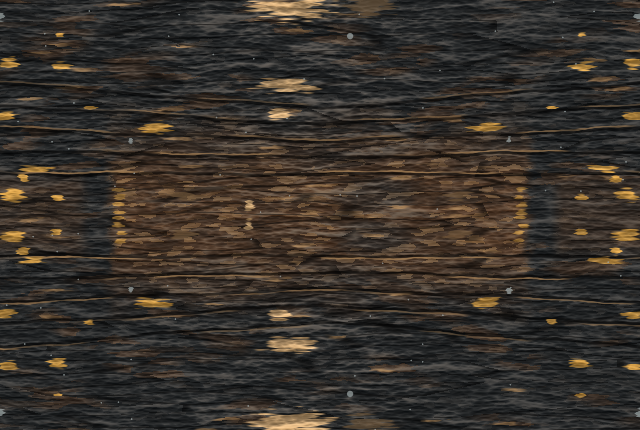
A Shadertoy shader for this texture:

```glsl
// Weathered charred plank with brown heartwood, split grain and pale torn chips.

const vec3 CHAR = vec3(0.148, 0.157, 0.162);
const vec3 ASH = vec3(0.40, 0.375, 0.35);
const vec3 HEARTWOOD = vec3(0.335, 0.235, 0.165);
const vec3 RAW_WOOD = vec3(0.80, 0.65, 0.46);
const vec3 AMBER = vec3(0.80, 0.60, 0.28);
const vec3 SPLINTER = vec3(0.62, 0.48, 0.32);
const vec3 PAINT_FLECK = vec3(0.62, 0.66, 0.66);

// Torn chips: centre xy, half size zw, in canvas heights.
const vec4 MIDDLE_CHIPS[4] = vec4[4](
    vec4(-0.068, 0.485, 0.095, 0.032), vec4(-0.070, 0.302, 0.078, 0.017),
    vec4(-0.095, 0.233, 0.034, 0.013), vec4(-0.165, 0.022, 0.012, 0.012));
const vec4 SIDE_CHIPS[10] = vec4[10](
    vec4(0.386, 0.204, 0.038, 0.012), vec4(0.735, 0.230, 0.028, 0.010),
    vec4(0.715, 0.047, 0.032, 0.014), vec4(0.660, 0.107, 0.036, 0.009),
    vec4(0.610, 0.040, 0.015, 0.009), vec4(0.610, 0.345, 0.026, 0.011),
    vec4(0.725, 0.352, 0.024, 0.013), vec4(0.537, 0.249, 0.014, 0.006),
    vec4(0.607, 0.418, 0.012, 0.005), vec4(0.690, 0.085, 0.014, 0.011));

vec2 hash2(vec2 p) {
    vec3 q = fract(p.xyx * vec3(0.1031, 0.1030, 0.0973));
    q += dot(q, q.yzx + 33.33);
    return fract((q.xx + q.yz) * q.zy);
}

// Cellular noise: nearest distance, gap to the second nearest, cell id.
vec3 cellular(vec2 p) {
    vec2 cell = floor(p), f = p - cell;
    float near = 8.0, next = 8.0, id = 0.0;
    for (int y = -1; y <= 1; y++)
    for (int x = -1; x <= 1; x++) {
        vec2 o = vec2(x, y), h = hash2(cell + o + 157.0);
        float d = length(o + h - f);
        if (d < near) { next = near; near = d; id = fract(h.x * 7.0 + h.y * 13.0); }
        else next = min(next, d);
    }
    return vec3(near, next - near, id);
}

// Fibres from stretched cells: long and coarse to short and fine.
float grain(vec2 p) {
    float sum = 0.0, amp = 0.36;
    vec2 freq = vec2(4.0, 42.0);
    for (int i = 0; i < 4; i++) {
        sum += amp * cellular(p * freq + 7.3 * float(i)).x;
        freq *= vec2(2.3, 1.55);
        amp *= 0.85;
    }
    return sum;
}

// Slow blotches from layered sines, about -1 to 1.
float blotch(vec2 p) {
    return (sin(p.x * 9.0 + 2.0 * sin(p.y * 17.0)) + sin(p.y * 31.0 + 3.0 * sin(p.x * 7.0 + 1.0))
        + sin(p.x * 21.0 - p.y * 43.0)) / 3.0;
}

float chip(vec2 p, vec4 shape, float ragged) {
    float r = length((p - shape.xy) / shape.zw) + ragged;
    return 1.0 - smoothstep(0.72, 1.1, r);
}

float line(float offset, float width) {
    return 1.0 - smoothstep(0.3 * width, width, abs(offset));
}

void mainImage(out vec4 fragColor, in vec2 fragCoord) {
    vec2 p = (fragCoord - 0.5 * iResolution.xy) / iResolution.y;
    vec2 fold = vec2(p.x, abs(p.y));
    vec2 side = abs(p);
    vec2 bent = p + vec2(0.0, 0.0025 * sin(9.0 * p.x + 14.0 * p.y) + 0.0012 * sin(31.0 * p.x - 23.0 * p.y));

    // Fibre height and its relief
    float fibre = grain(bent);
    float relief = fibre - grain(bent + vec2(0.0, 0.003));
    float tone = smoothstep(0.30, 0.72, fibre);
    float patches = blotch(fold);
    vec3 flake = cellular(bent * vec2(11.0, 70.0) + 0.8 * fibre);
    vec3 fleckle = cellular(bent * vec2(34.0, 120.0) + 1.5 * fibre);

    // Brown heartwood between charred ends
    float heart = 1.0 - smoothstep(0.06, 0.26, fold.y + 0.05 * patches + 0.05 * (flake.z - 0.5));
    heart *= 1.0 - smoothstep(0.47, 0.50, side.x + 0.02 * (flake.z - 0.5));
    float ends = smoothstep(0.53, 0.57, side.x) * (1.0 - smoothstep(0.06, 0.12, fold.y));
    float stain = 0.55 * smoothstep(0.25, 0.75, 0.7 * patches + 1.1 * (flake.z - 0.5));
    float scorch = 1.0 - smoothstep(0.4, 1.1, length((fold - vec2(0.13, 0.05)) / vec2(0.11, 0.05)));
    float brown = max(max(heart, 0.5 * ends), stain) * (1.0 - 0.55 * scorch);
    brown *= 0.55 + 0.3 * flake.z + 0.25 * fleckle.z;
    vec3 col = mix(CHAR, HEARTWOOD, brown) * (0.78 + 0.42 * tone);

    // Worn fibres, strongest down the middle
    float worn = 0.35 + 0.4 * exp(-9.0 * p.x * p.x);
    col = mix(col, mix(ASH, SPLINTER, 0.35 * brown), worn * smoothstep(0.48, 0.78, fibre));
    col = mix(col, mix(ASH, SPLINTER, brown), (0.2 + 0.35 * heart) * smoothstep(0.72, 0.95, fleckle.z));
    col += relief * vec3(0.30, 0.285, 0.27);

    // Dark splits along cell borders
    vec3 split = cellular(bent * vec2(2.5, 36.0) + 19.0);
    col *= 1.0 - 0.45 * (1.0 - smoothstep(0.02, 0.13, split.y)) * step(0.35, split.z);

    // Scattered torn flakes with frayed outlines
    float ragged = 1.3 * (cellular(p * vec2(14.0, 125.0)).x - 0.36) + 0.8 * (fibre - 0.5);
    float density = 0.04 + 0.07 * heart;
    float torn = step(1.0 - density, flake.z) * (1.0 - smoothstep(0.15, 0.42, flake.x + 0.35 * ragged));
    col = mix(col, SPLINTER * (0.75 + 0.5 * tone), 0.65 * torn);

    // Long bright splinters with a shadow under each
    for (int i = 0; i < 5; i++) {
        float k = float(i);
        float level = 0.10 + 0.038 * k + 0.02 * k * side.x;
        float wave = 0.002 * sin(p.x * 13.0 + k * 2.3) + 0.001 * sin(p.x * 47.0 + k) + 0.006 * (fibre - 0.5);
        float offset = fold.y - level - wave;
        float broken = smoothstep(-0.4, 0.8, sin(p.x * (8.0 + k) + k * 4.0) + 0.6 * sin(p.x * 37.0 + k));
        col *= 1.0 - 0.55 * line(offset + 0.005, 0.005);
        col = mix(col, SPLINTER, broken * (0.85 - 0.12 * k) * line(offset, 0.003));
    }

    // Large chips, ragged along the fibres
    float pale = 0.0, amber = 0.0;
    for (int i = 0; i < 4; i++) pale = max(pale, chip(fold, MIDDLE_CHIPS[i], ragged));
    for (int i = 0; i < 10; i++) amber = max(amber, chip(side, SIDE_CHIPS[i], ragged));
    for (int i = 0; i < 4; i++) {
        vec4 notch = vec4(0.467 + 0.004 * sin(float(i) * 2.0), 0.006 + 0.018 * float(i), 0.014, 0.006);
        amber = max(amber, 0.7 * chip(side, notch, ragged));
    }
    float dim = chip(fold, vec4(0.11, 0.485, 0.055, 0.025), ragged);
    dim = max(dim, chip(side, vec4(0.32, 0.045, 0.035, 0.012), ragged));
    col = mix(col, SPLINTER * 0.8, 0.55 * dim);
    col = mix(col, RAW_WOOD * (0.68 + 0.5 * tone) + 0.3 * relief, 0.95 * pale);
    col = mix(col, AMBER * (0.72 + 0.45 * tone) + 0.3 * relief, 0.95 * amber);

    // Pale paint flecks
    vec3 speck = cellular(p * 34.0 + 5.0);
    float fleck = step(0.96, speck.z) * (1.0 - smoothstep(0.03, 0.10, speck.x));
    fleck = max(fleck, chip(fold, vec4(0.07, 0.416, 0.008, 0.008), 0.0));
    fleck = max(fleck, chip(side, vec4(0.44, 0.175, 0.007, 0.007), ragged));
    fleck = max(fleck, chip(side, vec4(0.745, 0.46, 0.012, 0.010), ragged));
    col = mix(col, PAINT_FLECK, 0.7 * fleck);

    fragColor = vec4(clamp(col, 0.0, 1.0), 1.0);
}
```
